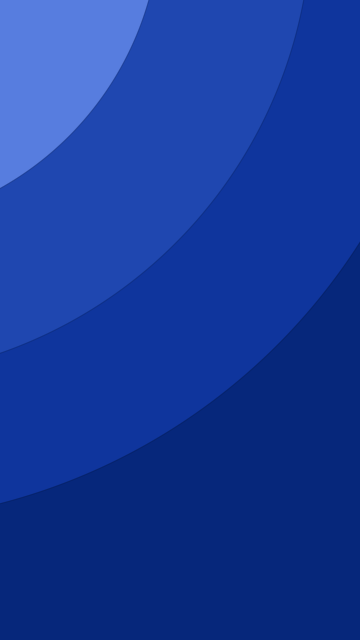
A WebGL 2 fragment shader for this background:

```glsl
#version 300 es
precision highp float;
// Flat concentric blue discs spreading from beyond the upper left corner.
uniform vec2 u_resolution;
out vec4 fragColor;

// Lays a disc over the base, with a thin soft dark rim along its edge.
vec3 addDisc(vec3 base, vec3 fill, float edgeDistance, float pixel) {
    float cover = smoothstep(-0.75 * pixel, 0.75 * pixel, -edgeDistance);
    float rim = 1.0 - smoothstep(0.0, 0.0012 + 0.5 * pixel, abs(edgeDistance - 0.0005));
    return mix(base, fill, cover) * (1.0 - 0.13 * rim);
}

void main() {
    // Canvas height is one unit.
    float pixel = 1.0 / u_resolution.y;
    vec2 p = gl_FragCoord.xy * pixel;
    float radius = distance(p, vec2(-0.2383, 1.1328));

    // Discs from the widest to the smallest.
    vec3 color = vec3(0.022, 0.152, 0.484);
    color = addDisc(color, vec3(0.057, 0.209, 0.617), radius - 0.9497, pixel);
    color = addDisc(color, vec3(0.120, 0.280, 0.692), radius - 0.7246, pixel);
    color = addDisc(color, vec3(0.342, 0.490, 0.874), radius - 0.4888, pixel);

    fragColor = vec4(color, 1.0);
}
```
